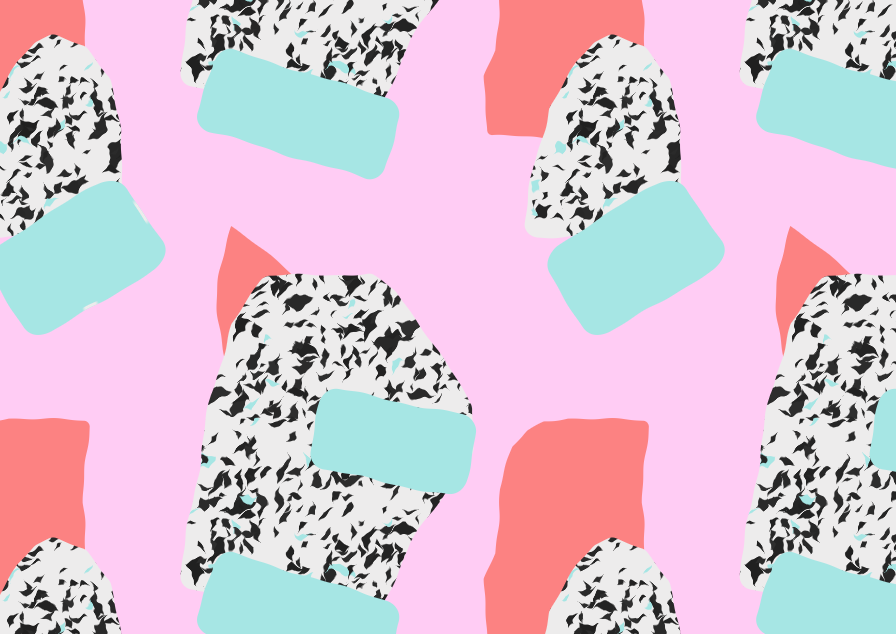
Give the GLSL for this pattern, as a Shadertoy shader.

```glsl
#define VIEW_HEIGHT 5.42
#define TILE vec2(4.78, 4.30)
#define PINK vec3(1.00, 0.80, 0.955)
#define CORAL vec3(0.99, 0.51, 0.51)
#define AQUA vec3(0.65, 0.90, 0.895)
#define PAPER vec3(0.93, 0.925, 0.925)
#define INK vec3(0.125)
#define WOBBLE 0.011
#define CHIP_DENSITY 0.54
#define CORNERS 12

// Outlines in tile units, y pointing down
const vec2 ARCH[CORNERS] = vec2[](
    vec2(4.42, 3.85), vec2(4.53, 3.73), vec2(4.66, 3.65), vec2(4.85, 3.62),
    vec2(5.49, 3.65), vec2(5.44, 4.3), vec2(5.46, 4.9), vec2(5.0, 5.45),
    vec2(4.2, 5.41), vec2(4.2, 4.95), vec2(4.28, 4.75), vec2(4.33, 4.2));
const vec2 SMALL_STONE[CORNERS] = vec2[](
    vec2(5.23, 0.41), vec2(5.45, 0.48), vec2(5.64, 0.7), vec2(5.7, 1.1),
    vec2(5.74, 1.6), vec2(5.2, 1.9), vec2(4.75, 1.92), vec2(4.58, 1.93),
    vec2(4.66, 1.45), vec2(4.79, 0.95), vec2(5.02, 0.58), vec2(5.13, 0.45));
const vec2 LARGE_STONE[CORNERS] = vec2[](
    vec2(2.3, 2.46), vec2(3.13, 2.44), vec2(3.32, 2.57), vec2(3.68, 3.08),
    vec2(3.95, 3.5), vec2(3.95, 3.82), vec2(3.42, 4.6), vec2(3.2, 5.1),
    vec2(1.63, 4.95), vec2(1.75, 4.3), vec2(1.9, 3.4), vec2(2.08, 2.8));

float cover(float d) {
    return clamp(0.5 - d * iResolution.y / VIEW_HEIGHT, 0.0, 1.0);
}

vec4 hash4(vec2 p) {
    vec4 seed = dot(p, vec2(127.1, 311.7)) + vec4(0.0, 17.3, 41.9, 73.1);
    return fract(sin(seed) * 43758.5);
}

mat2 rotation(float a) {
    return mat2(cos(a), -sin(a), sin(a), cos(a));
}

// Repeat around a centre, with a hand-cut waver
vec2 place(vec2 p, vec2 centre) {
    vec2 q = mod(p - centre + 0.5 * TILE, TILE) - 0.5 * TILE;
    q += WOBBLE * (sin(7.0 * q.yx + centre) + 0.4 * sin(19.0 * q.yx));
    return q + centre;
}

float polygon(vec2 p, vec2 v[CORNERS]) {
    float d = dot(p - v[0], p - v[0]), side = 1.0;
    for (int i = 0, j = CORNERS - 1; i < CORNERS; j = i, i++) {
        vec2 e = v[j] - v[i], w = p - v[i];
        vec2 b = w - e * clamp(dot(w, e) / dot(e, e), 0.0, 1.0);
        d = min(d, dot(b, b));
        bvec3 c = bvec3(p.y >= v[i].y, p.y < v[j].y, e.x * w.y > e.y * w.x);
        if (all(c) || all(not(c))) side = -side;
    }
    return side * sqrt(d);
}

float roundedBox(vec2 p, vec2 halfSize, float angle, float radius) {
    vec2 q = abs(rotation(angle) * p) - halfSize + radius;
    return length(max(q, 0.0)) + min(max(q.x, q.y), 0.0) - radius;
}

// Cellular scatter of bent, angular chips in two sizes
vec3 terrazzo(vec2 p) {
    vec3 color = PAPER;
    p += 0.014 * sin(33.0 * p.yx + vec2(0.0, 2.0)) + 0.005 * sin(79.0 * p.yx + p);
    for (int layer = 0; layer < 2; layer++) {
        float cellSize = layer == 0 ? 0.19 : 0.105;
        vec2 cell = floor(p / cellSize);
        for (int k = 0; k < 9; k++) {
            vec2 id = cell + vec2(k % 3 - 1, k / 3 - 1);
            vec4 a = hash4(id + 57.0 * float(layer)), b = hash4(id.yx + 23.7);
            vec2 centre = (id + 0.15 + 0.7 * a.xy) * cellSize;
            float cluster = sin(4.1 * centre.x + 2.0) * sin(6.3 * centre.y + centre.x);
            if (a.z > CHIP_DENSITY + 0.22 * cluster) continue;
            vec2 r = rotation(-0.55 + 2.2 * (a.w - 0.5)) * (p - centre);
            float len = cellSize * (0.28 + 0.45 * b.x);
            float width = len * (0.32 + 0.36 * b.y);
            r.y += (b.z - 0.5) * r.x * r.x / len;
            float d = (abs(r.x) / len + abs(r.y + 0.3 * r.x) / width - 1.0) * width * 0.75;
            vec3 chip = b.w > 0.985 ? CORAL : b.w > 0.935 ? AQUA : INK + 0.06 * b.z;
            color = mix(color, chip, cover(d));
        }
    }
    return color;
}

void mainImage(out vec4 fragColor, in vec2 fragCoord) {
    vec2 p = vec2(fragCoord.x, iResolution.y - fragCoord.y) * VIEW_HEIGHT / iResolution.y;
    vec3 color = PINK;

    // Coral arch and sail
    color = mix(color, CORAL, cover(polygon(place(p, vec2(4.83, 4.53)), ARCH) - 0.05));
    vec2 s = place(p, vec2(2.25, 2.6));
    float sail = max(1.86 + 0.25 * (s.y - 2.6) * (s.y - 2.6) - s.x,
                     dot(s - vec2(1.95, 1.93), vec2(0.586, -0.81)));
    sail = max(sail, max(s.x - 2.7, s.y - 3.2));
    color = mix(color, CORAL, cover(sail));

    // Speckled stones
    vec2 large = place(p, vec2(2.8, 3.75)), little = place(p, vec2(5.15, 1.17));
    float largeMask = cover(polygon(large, LARGE_STONE) - 0.1);
    float littleMask = cover(polygon(little, SMALL_STONE) - 0.1);
    if (largeMask > 0.0) color = mix(color, terrazzo(large), largeMask);
    if (littleMask > 0.0) color = mix(color, terrazzo(little), littleMask);

    // Aqua slabs
    vec2 c = vec2(3.36, 3.78);
    color = mix(color, AQUA, cover(roundedBox(place(p, c) - c, vec2(0.68, 0.35), 0.2, 0.14)));
    c = vec2(2.555, 5.28);
    color = mix(color, AQUA, cover(roundedBox(place(p, c) - c, vec2(0.83, 0.36), 0.29, 0.14)));
    c = vec2(5.43, 2.2);
    vec2 q = place(p, c) - c;
    float slab = roundedBox(q, vec2(0.69, 0.44), -0.54, 0.18);
    color = mix(color, AQUA, cover(slab));

    // Pale scuffs on the edge of the first column's slab
    if (p.x < 0.5 * TILE.x && q.x > 0.0) {
        float scuff = smoothstep(0.8, 0.95, sin(3.38 * atan(q.y, q.x) + 3.63));
        color = mix(color, PAPER, scuff * cover(abs(slab + 0.012) - 0.012));
    }
    fragColor = vec4(color, 1.0);
}
```
